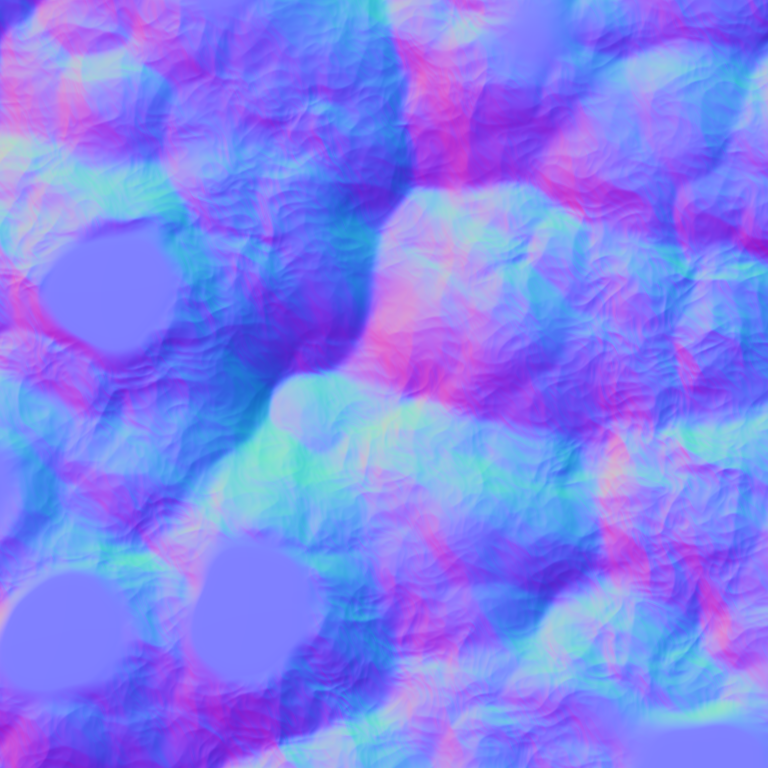
Write a three.js fragment shader that draws this texture map.

```glsl
// Tangent-space normal map of weathered rock: rounded boulders of two sizes,
// some worn to flat plateaus, covered in fine creases. A height field is
// built from smooth cellular domes and ridged noise, then differentiated.

#define BIG_CELLS 4.0       // large boulders across the canvas
#define SMALL_CELLS 8.5     // small boulders across the canvas
#define BIG_SLOPE 0.60
#define SMALL_SLOPE 0.27
#define CREASE_SLOPE 0.17
#define CREASE_SCALE 11.0   // coarsest creases across the canvas
#define WARP 0.028          // irregularity of the boulder outlines
#define PLATEAU 0.17        // height at which boulders are worn flat
#define WEAR_SOFTNESS 0.025
#define SIDE_RELIEF 0.86    // sideways slope relative to vertical slope
#define SLOPE_STEP 0.0017   // half width of the slope measurement

varying vec2 vUv;

vec2 hash2(vec2 p) {
  vec3 q = fract(vec3(p.xyx) * vec3(0.1031, 0.1030, 0.0973));
  q += dot(q, q.yzx + 33.33);
  return fract((q.xx + q.yz) * q.zy);
}

float cornerSlope(vec2 cell, vec2 offset) {
  float angle = 6.2832 * hash2(cell + 57.0).x;
  return dot(vec2(cos(angle), sin(angle)), offset);
}

float gradientNoise(vec2 p) {
  vec2 i = floor(p), f = fract(p);
  vec2 u = f * f * f * (f * (f * 6.0 - 15.0) + 10.0);
  vec2 e = vec2(1.0, 0.0);
  return mix(
    mix(cornerSlope(i, f), cornerSlope(i + e, f - e), u.x),
    mix(cornerSlope(i + e.yx, f - e.yx), cornerSlope(i + e.xx, f - e.xx), u.x),
    u.y);
}

// Smooth maximum of one paraboloid dome per cell, with random heights
float domes(vec2 p) {
  vec2 cell = floor(p), f = fract(p);
  float sum = 0.0;
  for (int y = -1; y <= 1; y++) {
    for (int x = -1; x <= 1; x++) {
      vec2 o = vec2(float(x), float(y));
      vec2 d = o + 0.1 + 0.8 * hash2(cell + o + 11.0) - f;
      float top = 0.34 * hash2(cell + o + 83.0).y;
      sum += exp(16.0 * (top - dot(d, d)));
    }
  }
  return log(sum) / 16.0;
}

// Crumpled ridges, each octave turned and stretched another way
float creases(vec2 p) {
  float h = 0.0, scale = CREASE_SCALE, slope = 1.0, angle = 0.5;
  for (int i = 0; i < 4; i++) {
    float c = cos(angle), s = sin(angle);
    vec2 q = mat2(c, s, -s, c) * p * scale * vec2(0.65, 1.25);
    float n = gradientNoise(q + 19.0 * float(i + 1));
    h -= sqrt(n * n + 0.0012) * slope / scale;
    scale *= 1.9;
    slope *= 0.88;
    angle += 1.25;
  }
  return h;
}

float rockHeight(vec2 p) {
  vec2 bend = vec2(gradientNoise(p * 6.0 + 4.0), gradientNoise(p * 6.0 + 41.0));
  vec2 ripple = vec2(gradientNoise(p * 15.0 + 7.0), gradientNoise(p * 15.0 + 63.0));
  vec2 q = p + WARP * (bend + 0.3 * ripple);

  // Large boulders, worn down to level tops
  float big = domes(q * BIG_CELLS + 20.0);
  float worn = big - WEAR_SOFTNESS * log(1.0 + exp((big - PLATEAU) / WEAR_SOFTNESS));
  float rough = 1.0 - smoothstep(PLATEAU - 0.03, PLATEAU + 0.06, big);

  // Small boulders and creases vanish on the plateaus
  float lumps = domes(mat2(0.8, 0.6, -0.6, 0.8) * q * SMALL_CELLS + 70.0);
  float patchy = 0.75 + 0.6 * gradientNoise(p * 4.0 + 30.0);
  float detail = SMALL_SLOPE * lumps / SMALL_CELLS
               + CREASE_SLOPE * patchy * creases(p + 0.6 * WARP * ripple);
  return BIG_SLOPE * worn / BIG_CELLS + rough * detail;
}

void main() {
  vec2 e = vec2(SLOPE_STEP, 0.0);
  vec2 slope = vec2(rockHeight(vUv + e) - rockHeight(vUv - e),
                    rockHeight(vUv + e.yx) - rockHeight(vUv - e.yx)) / (2.0 * SLOPE_STEP);

  // Red faces left, green faces up, blue faces the viewer
  vec3 normal = normalize(vec3(slope.x * SIDE_RELIEF, -slope.y, 1.0));
  gl_FragColor = vec4(0.5 + 0.5 * normal, 1.0);
}
```
